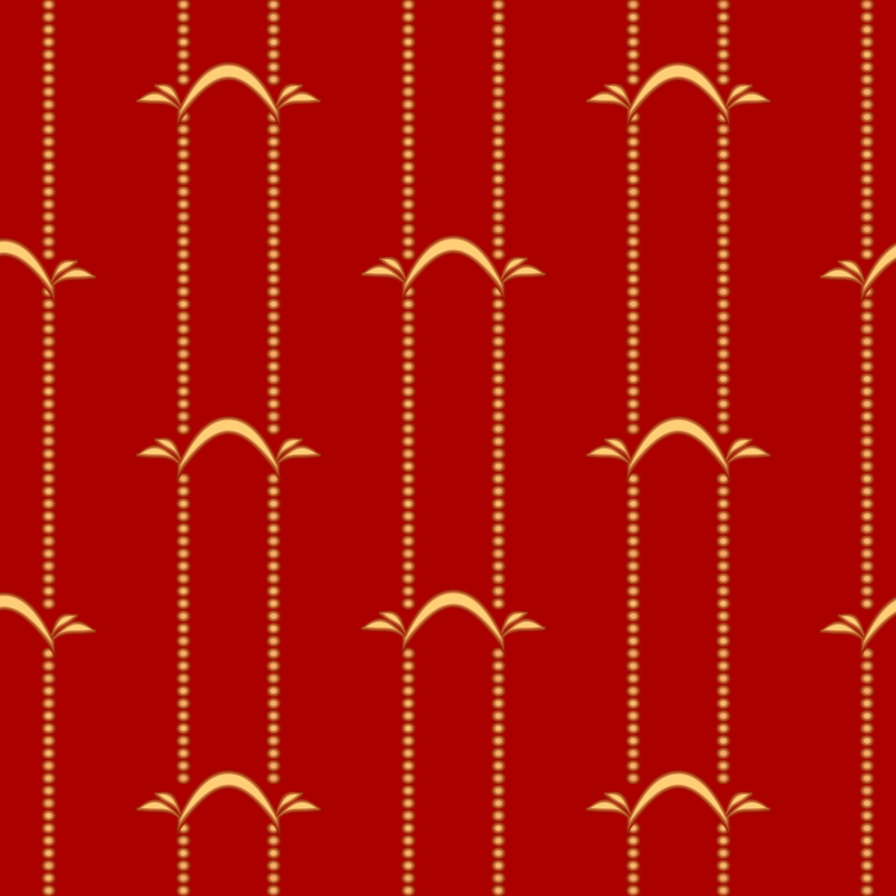
This pattern is drawn by a three.js fragment shader. Its source:

```glsl
varying vec2 vUv;

// Curved leaf from root to tip, fattest past its middle
float leaf(vec2 p, vec2 root, vec2 tip, float bend, float halfWidth) {
  float len = distance(root, tip);
  vec2 dir = (tip - root) / len;
  vec2 v = p - root;
  float along = dot(v, dir);
  float side = dir.x * v.y - dir.y * v.x;
  float t = clamp(along / len, 0.0, 1.0);
  vec2 offset = vec2(along - t * len, side - bend * 4.0 * t * (1.0 - t));
  return length(offset) - halfWidth * sin(3.14159 * pow(t, 1.5));
}

// Crescent whose crown touches y = 0, thinning towards its feet
float arch(vec2 p) {
  float t = p.x / 5.34;
  float middle = -0.78 - 4.55 * t * t;
  float slope = 0.319 * p.x;
  float d = abs(p.y - middle) / sqrt(1.0 + slope * slope);
  return max(d - mix(0.78, 0.2, min(t * t, 1.0)), p.x - 5.5);
}

// Arch with two leaves at each foot; p.x is already mirrored
float motif(vec2 p) {
  float lower = leaf(p, vec2(5.5, -5.0), vec2(10.1, -4.1), 0.8, 0.52);
  float upper = leaf(p, vec2(5.4, -4.6), vec2(8.1, -2.4), 0.5, 0.44);
  return min(arch(p), min(lower, upper));
}

// Gold with a brown rim and a soft dark halo
vec3 gild(vec3 base, float d, vec3 gold) {
  vec3 c = mix(base, vec3(0.60, 0.07, 0.01), 1.0 - smoothstep(0.15, 0.45, d));
  c = mix(c, vec3(0.68, 0.26, 0.10), 1.0 - smoothstep(0.05, 0.28, d));
  c = mix(c, vec3(0.80, 0.45, 0.24), 1.0 - smoothstep(-0.12, 0.1, d));
  return mix(c, gold, 1.0 - smoothstep(-0.3, -0.05, d));
}

void main() {
  // Hundredths of the canvas
  vec2 p = vUv * 100.0;

  // Alternate columns drop by half a repeat; the last sits slightly right
  float column = floor((p.x - 0.4) / 25.1 + 0.5);
  float lastColumn = step(3.5, column);
  float outer = max(lastColumn, 1.0 - step(0.5, column));
  float crown = mix(73.5, 92.84, mod(column, 2.0)) - 0.3 * outer;
  vec2 q = vec2(
    abs(p.x - 0.4 - 25.1 * column - lastColumn),
    mod(p.y - crown + 20.0, 39.52) - 20.0
  );

  // Strings of beads, broken where the motif sits
  float beadRow = floor((p.y - 66.06) / 1.3926 + 0.5);
  vec2 bead = vec2(q.x - 5.03, p.y - 66.06 - 1.3926 * beadRow);
  float beadDist = (length(bead / vec2(0.54, 0.46)) - 1.0) * 0.48;
  float beadCentre = q.y - bead.y;
  if (beadCentre < -1.9 && beadCentre > -5.6) beadDist = 9.0;

  // Slight unevenness from bead to bead
  float shine = 0.5 + 0.3 * sin(beadRow * 2.4 + column) + 0.2 * sin(beadRow * 0.7);
  vec3 beadGold = mix(vec3(0.95, 0.65, 0.41), vec3(0.98, 0.74, 0.44), shine);

  vec3 color = gild(vec3(0.67, 0.0, 0.0), beadDist, beadGold);
  color = gild(color, motif(q), vec3(1.0, 0.81, 0.47));
  gl_FragColor = vec4(color, 1.0);
}
```
